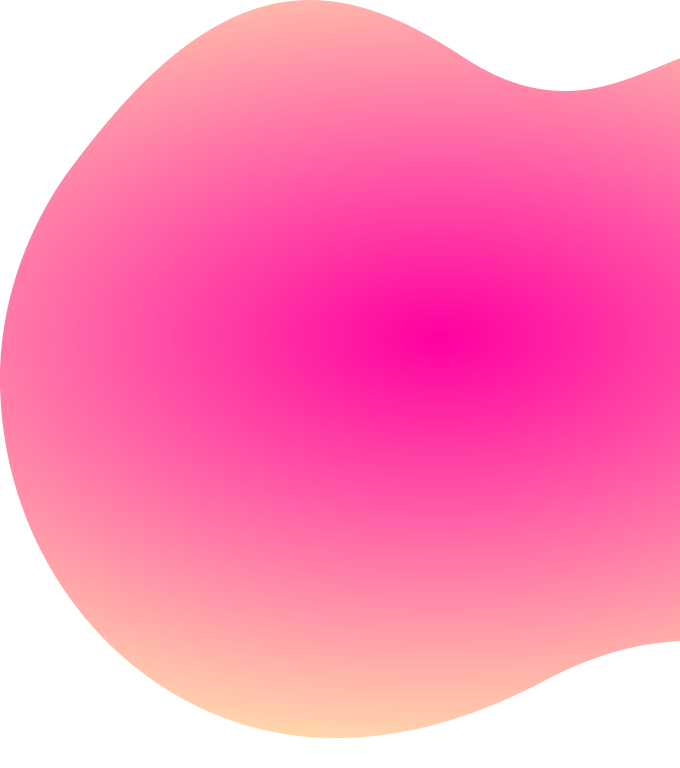
Give the GLSL for this background, as a WebGL 2 fragment shader.

```glsl
#version 300 es
precision highp float;
// Smooth blob on white, filled with an elliptical glow from magenta to peach.

uniform vec2 u_resolution;
out vec4 fragColor;

vec2 bezier(vec2 a, vec2 b, vec2 c, vec2 d, float t) {
  float s = 1.0 - t;
  return s * s * s * a + 3.0 * s * s * t * b + 3.0 * s * t * t * c + t * t * t * d;
}

// Signed distance to a curve that runs left to right, positive above it
float curveSide(vec2 p, vec2 a, vec2 b, vec2 c, vec2 d) {
  float lo = 0.0, hi = 1.0;
  for (int i = 0; i < 20; i++) {
    float mid = 0.5 * (lo + hi);
    if (bezier(a, b, c, d, mid).x < p.x) lo = mid; else hi = mid;
  }
  float t = 0.5 * (lo + hi), s = 1.0 - t;
  vec2 tangent = normalize(s * s * (b - a) + 2.0 * s * t * (c - b) + t * t * (d - c));
  vec2 offset = p - bezier(a, b, c, d, t);
  return tangent.x * offset.y - tangent.y * offset.x;
}

// Upper outline: left flank, crown, slope, dip and rise
float upperEdge(vec2 p) {
  vec2 flank = vec2(0.0885, 0.776), crown = vec2(0.404, 1.0);
  vec2 slope = vec2(0.605, 0.9245), dip = vec2(0.736, 0.8815);
  if (p.x < flank.x) return curveSide(p, vec2(0.0, 0.508), vec2(0.0, 0.605), vec2(0.035, 0.702), flank);
  if (p.x < crown.x) return curveSide(p, flank, vec2(0.1745, 0.892), vec2(0.276, 1.0), crown);
  if (p.x < slope.x) return curveSide(p, crown, vec2(0.484, 1.0), vec2(0.557, 0.956), slope);
  if (p.x < dip.x) return curveSide(p, slope, vec2(0.646, 0.898), vec2(0.6875, 0.8815), dip);
  return curveSide(p, dip, vec2(0.792, 0.8815), vec2(0.8385, 0.906), vec2(0.89, 0.926));
}

// Lower outline: round belly, then a swell towards the right
float lowerEdge(vec2 p) {
  vec2 belly = vec2(0.436, 0.039), bend = vec2(0.703, 0.1105);
  if (p.x < belly.x) return curveSide(p, vec2(0.0, 0.508), vec2(0.0, 0.249), vec2(0.195, 0.039), belly);
  if (p.x < bend.x) return curveSide(p, belly, vec2(0.534, 0.039), vec2(0.622, 0.069), bend);
  return curveSide(p, bend, vec2(0.7655, 0.1445), vec2(0.8255, 0.163), vec2(0.89, 0.1655));
}

void main() {
  vec2 p = gl_FragCoord.xy / u_resolution.y;

  // Elliptical glow
  float glow = length((p - vec2(0.572, 0.561)) * vec2(0.98, 1.85));
  vec3 magenta = vec3(1.0, 0.0, 0.63), peach = vec3(1.0, 0.86, 0.675);
  vec3 fill = mix(magenta, peach, min(glow, 1.0));

  // Smooth coverage, one pixel wide
  float outside = max(upperEdge(p), -lowerEdge(p));
  float coverage = clamp(0.5 - outside * u_resolution.y, 0.0, 1.0);
  fragColor = vec4(mix(vec3(1.0), fill, coverage), 1.0);
}
```
